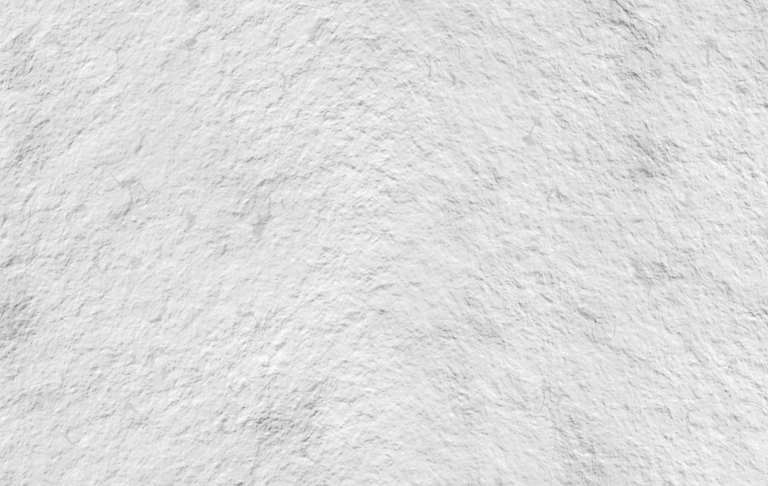
Write a Shadertoy shader that draws this texture.

```glsl
// Pale grey rough plaster: fine chipped relief, soft stains and short cracks.

vec3 hash3(vec2 cell) {
    vec3 h = fract(cell.xyx * vec3(0.1031, 0.1030, 0.0973));
    h += dot(h, h.yxz + 33.33);
    return fract((h.xxy + h.yzz) * h.zyx);
}

// Cellular noise: one signed round bump at a random place in each cell.
float bumps(vec2 p) {
    vec2 cell = floor(p);
    float sum = 0.0;
    for (int y = -1; y <= 1; y++) {
        for (int x = -1; x <= 1; x++) {
            vec2 neighbour = cell + vec2(x, y);
            vec3 rnd = hash3(neighbour);
            vec2 d = neighbour + rnd.xy - p;
            float falloff = max(0.0, 1.0 - dot(d, d));
            sum += (2.0 * rnd.z - 1.0) * falloff * falloff;
        }
    }
    return sum;
}

// Bends the plane a little so that the grain slopes down to both sides.
vec2 archGrain(vec2 p) {
    return vec2(p.x, p.y + 0.25 * sqrt(p.x * p.x + 0.04)) + 20.0;
}

vec2 roughen(vec2 q) {
    return q + 0.004 * vec2(bumps(q * 33.0), bumps(q * 33.0 + 57.0));
}

float surfaceHeight(vec2 p) {
    vec2 q = roughen(archGrain(p));
    float height = 0.0, frequency = 14.0, weight = 0.16;
    for (int i = 0; i < 5; i++) {
        height += weight * bumps(q * frequency + 13.7 * float(i)) / frequency;
        frequency *= 2.0;
        weight += 0.19;
    }
    return height;
}

void mainImage(out vec4 fragColor, in vec2 fragCoord) {
    vec2 p = (fragCoord - vec2(0.5 * iResolution.x, 0.0)) / iResolution.y;
    vec2 grain = roughen(archGrain(p));

    // Broad stains and smaller dark, rougher patches
    float cloud = bumps(grain * 3.0 + 31.0) + 0.7 * bumps(grain * 7.0 + 5.0);
    cloud += 0.5 * bumps(grain * 16.0 + 3.0);
    float patchNoise = bumps(grain * 9.0 + 71.0) - 0.35 * cloud;
    patchNoise += 0.5 * bumps(grain * 24.0 + 17.0);
    float darkPatch = smoothstep(0.25, 1.3, patchNoise);

    // Slope towards a light above the middle, leaning out to the sides
    float side = p.x / sqrt(p.x * p.x + 0.04);
    vec2 lightStep = 0.003 * normalize(vec2(0.55 * side, 1.0));
    float slope = (surfaceHeight(p) - surfaceHeight(p + lightStep)) / 0.003;
    slope *= 0.85 + 0.5 * darkPatch + 0.2 * bumps(grain * 6.0 + 91.0);
    float shadow = max(0.0, -slope - 0.7);

    // Short cracks along the zero lines of the noise
    float crackLine = 1.0 - smoothstep(0.03, 0.16, abs(bumps(grain * 30.0 + 43.0)));
    float crack = crackLine * smoothstep(0.45, 0.9, bumps(grain * 21.0 + 83.0));

    // Fine pale and dark specks
    float speck = bumps(p * 170.0 + 300.0);

    float tone = 0.877 + 0.017 * cloud + 0.027 * slope + 0.012 * speck;
    tone -= 0.035 * shadow + 0.045 * darkPatch + 0.08 * crack;
    fragColor = vec4(vec3(clamp(tone, 0.42, 0.97)), 1.0);
}
```
